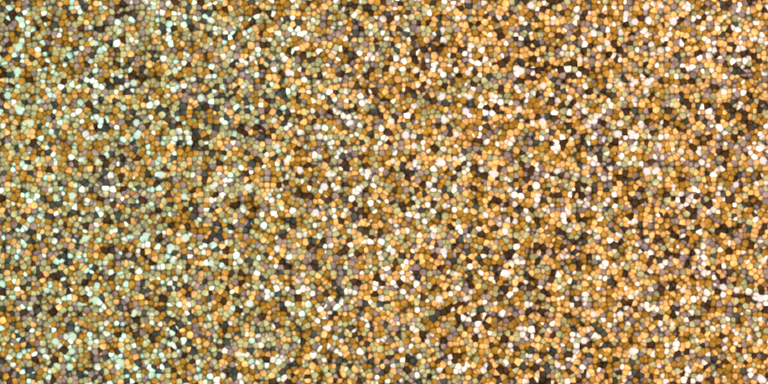
Write a WebGL 1 fragment shader that draws this texture.

```glsl
precision highp float;
// Fine metallic glitter: packed gold grains shifting from mint to orange, with bright flakes.
uniform vec2 u_resolution;

const float GRAIN_ROWS = 74.0;
const float FLAKE_ROWS = 30.0;
const float BLUR = 0.0016;
const vec3 UMBER = vec3(0.30, 0.21, 0.14);
const vec3 SLATE = vec3(0.28, 0.28, 0.25);
const vec3 MAUVE = vec3(0.60, 0.50, 0.46);
const vec3 OCHRE = vec3(0.68, 0.48, 0.18);
const vec3 OLIVE = vec3(0.70, 0.66, 0.46);
const vec3 ORANGE = vec3(0.95, 0.70, 0.41);
const vec3 MINT = vec3(0.82, 0.95, 0.84);
const vec3 PEARL = vec3(1.0, 0.91, 0.84);

float hash(vec2 p, float seed) {
  vec3 q = fract(vec3(p.xyx) * vec3(0.1031, 0.1030, 0.0973) + seed * 0.137);
  q += dot(q, q.yzx + 33.33);
  return fract((q.x + q.y) * q.z);
}

vec2 hash2(vec2 p, float seed) {
  return vec2(hash(p, seed), hash(p, seed + 17.0));
}

float noise(vec2 p, float seed) {
  vec2 i = floor(p);
  vec2 f = fract(p);
  f = f * f * (3.0 - 2.0 * f);
  float low = mix(hash(i, seed), hash(i + vec2(1.0, 0.0), seed), f.x);
  float high = mix(hash(i + vec2(0.0, 1.0), seed), hash(i + 1.0, seed), f.x);
  return mix(low, high, f.y);
}

// Share of warm light: cool at the left, orange at the right.
float warmth(vec2 p) {
  float drift = noise(p * 4.0, 3.0) - 0.5;
  return mix(0.20, 0.72, smoothstep(0.1, 1.8, p.x + 0.15 * p.y + 0.2 * drift));
}

vec3 grainColor(vec2 id, float warm, float sheen) {
  float pick = hash(id, 5.0) + sheen;
  float hue = hash(id, 6.0);
  vec3 dark = mix(SLATE, UMBER, step(hue, 0.3 + 0.6 * warm));
  vec3 gold = mix(OLIVE, ORANGE, step(hue, warm));
  vec3 pale = mix(MINT, PEARL, smoothstep(0.15, 0.5, warm + 0.4 * (hue - 0.5)));
  vec3 color = mix(dark, MAUVE, step(0.13, pick));
  color = mix(color, OCHRE, step(0.25, pick));
  color = mix(color, gold, step(0.46, pick));
  color = mix(color, pale, step(0.86, pick));
  return color * mix(0.86, 1.16, hash(id, 7.0));
}

// Packed grains of mixed size: rounded cells, tilted facets, shaded gaps.
vec3 grains(vec2 p, float warm) {
  vec2 q = p * GRAIN_ROWS;
  vec2 cell = floor(q);
  vec2 nearestId = cell;
  vec2 toCentre = vec2(0.0);
  float nearest = 8.0;
  float second = 8.0;
  for (int y = -1; y <= 1; y++) {
    for (int x = -1; x <= 1; x++) {
      vec2 id = cell + vec2(float(x), float(y));
      vec2 offset = id + 0.5 + 0.9 * (hash2(id, 1.0) - 0.5) - q;
      float d = length(offset) - 0.35 * hash(id, 2.0);
      if (d < nearest) {
        second = nearest;
        nearest = d;
        nearestId = id;
        toCentre = offset;
      } else {
        second = min(second, d);
      }
    }
  }
  float sheen = 0.07 * (noise(p * 11.0, 8.0) - 0.5) + 0.08 * (noise(p * 25.0, 9.0) - 0.5);
  float tilt = dot(toCentre, hash2(nearestId, 10.0) - 0.5);
  float seam = mix(0.76, 1.05, smoothstep(0.0, 0.30, second - nearest));
  float gap = mix(1.03, 0.62, smoothstep(0.22, 0.60, nearest));
  return grainColor(nearestId, warm, sheen) * seam * gap * (1.0 + 0.5 * tilt);
}

float hexagon(vec2 p, float radius) {
  p = abs(p);
  return max(p.x, 0.5 * p.x + 0.866 * p.y) - radius;
}

// Sparse larger flakes catching the light.
float flakes(vec2 p, float softness) {
  vec2 q = p * FLAKE_ROWS;
  vec2 id = floor(q);
  vec2 local = fract(q) - 0.5 - 0.4 * (hash2(id, 11.0) - 0.5);
  float angle = 6.2832 * hash(id, 12.0);
  float c = cos(angle);
  float s = sin(angle);
  float d = hexagon(mat2(c, s, -s, c) * local, mix(0.16, 0.30, hash(id, 13.0)));
  float present = step(0.95 - 0.08 * noise(p * 7.0, 14.0), hash(id, 15.0));
  return present * (1.0 - smoothstep(-softness, softness, d));
}

vec3 glitter(vec2 p, float pixel) {
  float warm = warmth(p);
  vec3 glint = mix(MINT, vec3(1.0, 0.95, 0.95), smoothstep(0.15, 0.45, warm));
  vec3 color = mix(grains(p, warm), glint, 0.92 * flakes(p, pixel * FLAKE_ROWS));
  return color * mix(vec3(1.0, 1.05, 1.04), vec3(1.07, 1.02, 1.0), warm);
}

void main() {
  float pixel = 1.0 / u_resolution.y;
  vec2 p = gl_FragCoord.xy * pixel;
  vec3 color = vec3(0.0);
  // Average nine nearby samples to soften the grains.
  for (int i = 0; i < 9; i++) {
    vec2 shift = vec2(mod(float(i), 3.0), floor(float(i) / 3.0)) - 1.0;
    color += glitter(p + shift * BLUR, pixel) / 9.0;
  }
  gl_FragColor = vec4(clamp(color, 0.0, 1.0), 1.0);
}
```
